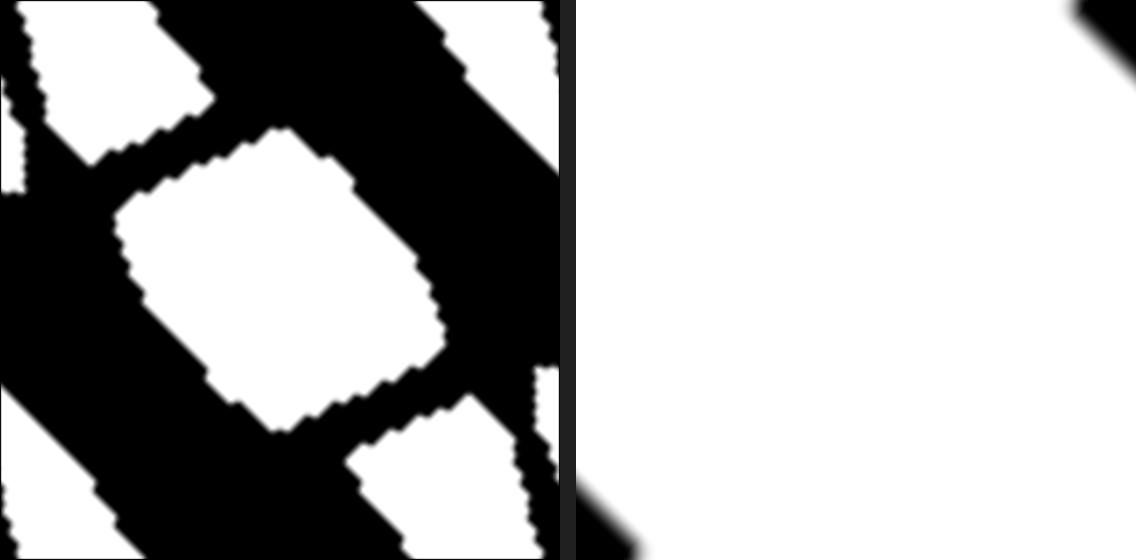
Left: the whole. Right: its middle third, enlarged.
A three.js fragment shader for this pattern:

```glsl
// White angular blocks parted by black bands, with toothed edges from a diagonal sample lattice.
varying vec2 vUv;

// Blocks are convex: positive inside every bounding line. The plane is 40 units wide, centred on 0.
float centreBlock(vec2 p) {
  float slopes = min(11.18 - abs(0.756 * p.x + p.y), 12.88 - abs(1.17 * p.x + p.y));
  float sides = min(30.4 - abs(2.94 * p.x + p.y), 10.8 - abs(p.y - 0.46 * p.x));
  return min(min(slopes, sides), 16.3 - abs(p.y - p.x));
}

float upperLeftBlock(vec2 p) {
  float rightAndBase = min(6.9 - 1.35 * p.x - p.y, p.y - 0.46 * p.x - 14.6);
  float leftAndCorner = min(4.1 * p.x + p.y + 56.5, p.x + p.y + 5.3);
  return min(rightAndBase, leftAndCorner);
}

float leftSliver(vec2 p) {
  return min(-31.8 - 2.3 * p.x - p.y, min(-18.4 - p.x, p.y - 6.4));
}

float upperRightBlock(vec2 p) {
  float lower = min(p.x + p.y - 27.4, 1.6 * p.x + p.y - 36.0);
  return min(lower, 96.7 - 4.1 * p.x - p.y);
}

// Black or white at one lattice node; the layout has half-turn symmetry.
float nodeValue(vec2 node) {
  vec2 p = 0.5 * vec2(node.x - node.y, node.x + node.y);
  p *= p.y < 0.0 ? -1.0 : 1.0;
  float outer = max(upperLeftBlock(p), max(leftSliver(p), upperRightBlock(p)));
  return step(0.0, max(centreBlock(p), outer));
}

void main() {
  // Lattice turned by 45 degrees: diagonals stay straight, other edges grow teeth
  vec2 p = (vUv - 0.5) * 40.0;
  vec2 lattice = vec2(p.x + p.y, p.y - p.x);
  vec2 node = floor(lattice);
  vec2 f = fract(lattice);

  // Blend between the four surrounding nodes
  float low = mix(nodeValue(node), nodeValue(node + vec2(1.0, 0.0)), f.x);
  float high = mix(nodeValue(node + vec2(0.0, 1.0)), nodeValue(node + 1.0), f.x);
  float white = smoothstep(0.02, 0.98, mix(low, high, f.y));

  // Thin dark rim around the canvas
  vec2 rim = min(vUv, 1.0 - vUv);
  white *= smoothstep(0.0005, 0.0035, min(rim.x, rim.y));

  gl_FragColor = vec4(vec3(white), 1.0);
}
```
